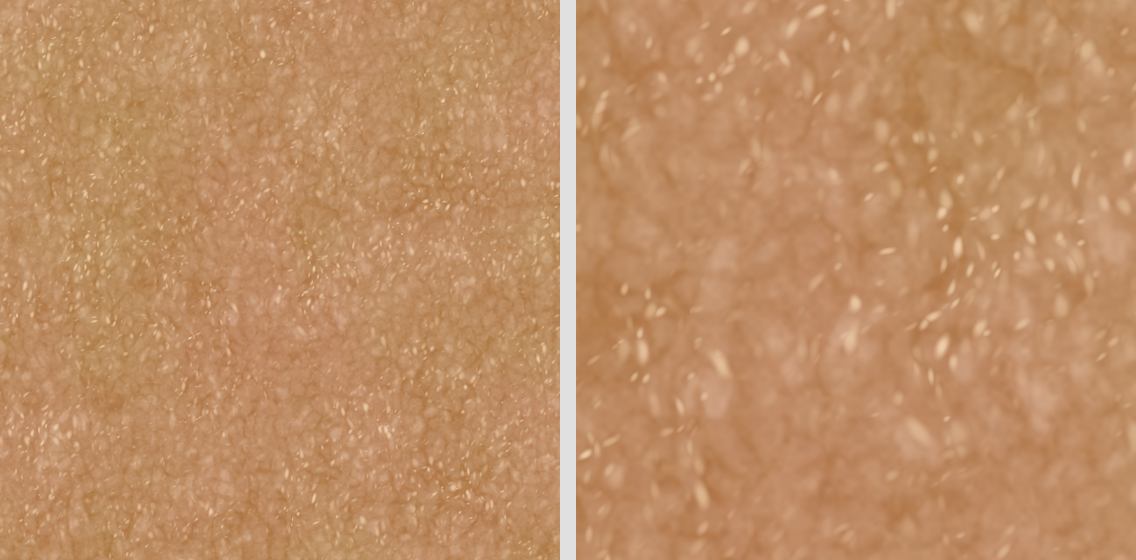
Left, the full canvas; right, a detail of the centre.
This texture is drawn by a WebGL 2 fragment shader. Its source:

```glsl
#version 300 es
precision highp float;
// Warm tan skin: soft furrows, pale raised cells and small moist glints.

uniform vec2 u_resolution;
out vec4 fragColor;

vec2 hash2(vec2 cell) {
  vec3 q = fract(cell.xyx * vec3(0.1031, 0.1030, 0.0973));
  q += dot(q, q.yzx + 33.33);
  return fract((q.xx + q.yz) * q.zy);
}

float valueNoise(vec2 p) {
  vec2 cell = floor(p);
  vec2 f = fract(p);
  f = f * f * (3.0 - 2.0 * f);
  float low = mix(hash2(cell).x, hash2(cell + vec2(1.0, 0.0)).x, f.x);
  float high = mix(hash2(cell + vec2(0.0, 1.0)).x, hash2(cell + 1.0).x, f.x);
  return mix(low, high, f.y);
}

// Three octaves, roughly centred on zero.
float fbm(vec2 p) {
  float sum = 0.0;
  float gain = 0.5;
  for (int i = 0; i < 3; i++) {
    sum += gain * (valueNoise(p) - 0.5);
    p = p * 2.03 + 17.3;
    gain *= 0.5;
  }
  return sum;
}

vec2 rotate(vec2 p, float angle) {
  float c = cos(angle);
  float s = sin(angle);
  return vec2(c * p.x + s * p.y, c * p.y - s * p.x);
}

// Thin broken creases running along the given angle.
float creases(vec2 p, float angle, vec2 frequency) {
  float n = valueNoise(rotate(p, angle) * frequency);
  return 1.0 - smoothstep(0.0, 0.28, abs(n - 0.5));
}

// Distance between the two nearest seeds: zero on the cell borders.
float cellBorder(vec2 p) {
  vec2 base = floor(p);
  float first = 9.0;
  float second = 9.0;
  for (int y = -1; y <= 1; y++) {
    for (int x = -1; x <= 1; x++) {
      vec2 cell = base + vec2(x, y);
      float d = length(cell + hash2(cell) - p);
      second = min(second, max(first, d));
      first = min(first, d);
    }
  }
  return second - first;
}

// Scattered tilted drops; most are faint and a few are bright.
float drops(vec2 p, float seed, float radius, float rarity) {
  vec2 base = floor(p);
  float light = 0.0;
  for (int y = -1; y <= 1; y++) {
    for (int x = -1; x <= 1; x++) {
      vec2 cell = base + vec2(x, y);
      vec2 place = hash2(cell + seed);
      vec2 trait = hash2(cell + seed + 71.7);
      vec2 d = rotate(p - cell - place, 1.1 + 1.5 * (trait.x - 0.5));
      d *= vec2(0.75, 1.35) / (radius * mix(0.65, 1.25, trait.x));
      float shape = 1.0 - smoothstep(0.15, 1.0, length(d));
      light = max(light, shape * pow(trait.y, rarity));
    }
  }
  return light;
}

void main() {
  vec2 uv = gl_FragCoord.xy / min(u_resolution.x, u_resolution.y);
  vec2 bend = vec2(fbm(uv * 22.0), fbm(uv * 22.0 + 41.0));
  vec2 p = uv + 0.022 * bend;

  // Relief: raised cells between upright and slanting furrows
  float raised = smoothstep(0.0, 0.55, cellBorder(p * vec2(46.0, 38.0)));
  float furrow = creases(p, 0.0, vec2(38.0, 9.0));
  furrow += 0.8 * creases(p + 3.1, -0.65, vec2(34.0, 10.0));
  float patches = fbm(uv * 9.0 + 5.0);
  float relief = 0.42 + 0.24 * (raised - 0.5) - 0.13 * (furrow - 0.7);
  relief += 0.38 * patches + 0.42 * fbm(uv * 75.0);

  // Milky spots and crisp glints
  float milky = drops(p * 34.0, 9.0, 0.62, 1.6);
  float glint = drops(p * 52.0, 23.0, 0.36, 2.0);
  glint = max(glint, 0.9 * drops(p * 76.0, 57.0, 0.34, 2.6));
  float shine = glint * smoothstep(-0.35, 0.25, fbm(uv * 13.0 + 29.0));
  relief += 0.40 * milky;

  // Colour from furrow to pale crest
  vec3 furrowColor = vec3(0.685, 0.470, 0.275);
  vec3 tanColor = vec3(0.735, 0.545, 0.380);
  vec3 crestColor = vec3(0.800, 0.635, 0.495);
  vec3 glintColor = vec3(0.940, 0.820, 0.680);
  vec3 color = mix(furrowColor, tanColor, smoothstep(0.0, 0.48, relief));
  color = mix(color, crestColor, smoothstep(0.42, 1.0, relief));

  // Broad rosy and ochre drift, then fine grain
  float flush = fbm(uv * 5.0 + 63.0);
  color += flush * vec3(0.035, -0.030, 0.045);
  color += 0.035 * (valueNoise(uv * 240.0) - 0.5);
  color = mix(color, glintColor, clamp(0.95 * shine, 0.0, 1.0));
  fragColor = vec4(color, 1.0);
}
```
